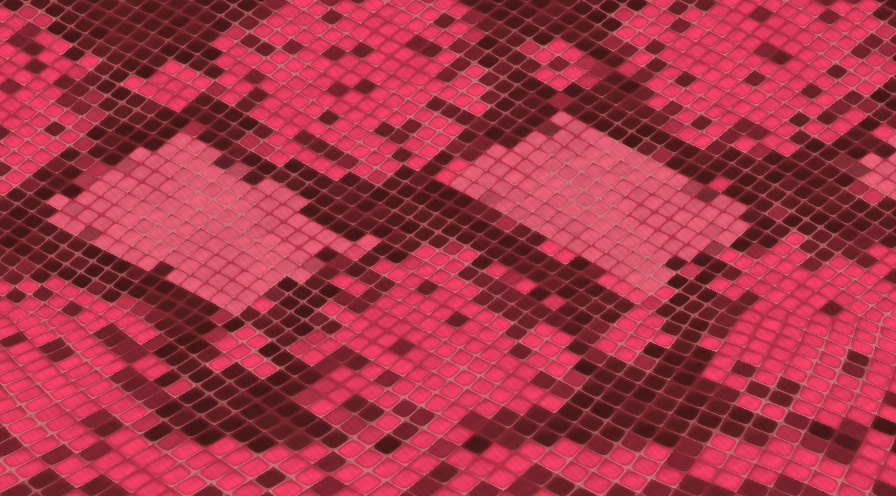
A WebGL 2 fragment shader for this texture:

```glsl
#version 300 es
precision highp float;

uniform vec2 u_resolution;
out vec4 outColor;

// Colours
const vec3 ROSE = vec3(0.92, 0.24, 0.39);
const vec3 SADDLE = vec3(0.87, 0.36, 0.45);
const vec3 CRIMSON = vec3(0.69, 0.18, 0.27);
const vec3 MAROON = vec3(0.47, 0.15, 0.18);
const vec3 UMBER = vec3(0.27, 0.09, 0.09);
const vec3 PALE = vec3(0.83, 0.52, 0.54);

// Scale lattice, in canvas heights
const mat2 LATTICE = mat2(0.0293, -0.0153, 0.0258, 0.0211);
const float SCALE_SIZE = 0.032;
const float GROWTH_START = 0.36;
const float GROWTH = 1.15;
const float LINE_WIDTH = 0.045;
const float RAGGEDNESS = 0.035;

// Markings, repeated along one slanted row
const vec2 PERIOD = vec2(0.805, 0.040);
const mat2 SADDLE_AXES = mat2(0.205, -0.111, 0.131, 0.076);
const vec2 SADDLE_AT = vec2(0.413, 0.550);
const vec2 UPPER_OVAL_AT = vec2(0.715, 0.850);
const vec2 LOWER_OVAL_AT = vec2(0.880, 0.290);
const vec2 OVAL_RADII = vec2(0.270, 0.200);
const vec2 UPPER_SPOT_AT = vec2(0.329, 0.824);
const vec2 LOWER_SPOT_AT = vec2(0.469, 0.284);
const vec2 SPOT_RADII = vec2(0.070, 0.045);
const float BELLY_TOP = 0.105;

float hash(vec2 p) {
    return fract(sin(dot(p, vec2(127.1, 311.7))) * 43758.5);
}

float waves(vec2 p) {
    return (sin(p.x + 1.7 * sin(p.y * 0.8)) + sin(p.y * 1.3 - p.x * 0.6)
        + sin(p.x * 2.1 + p.y * 1.9)) / 3.0;
}

// Offset from the nearest repeat of a marking
vec2 repeatFrom(vec2 p, vec2 anchor) {
    vec2 q = p - anchor;
    return q - PERIOD * round(q.x / PERIOD.x);
}

// Scales widen towards the lower edge; the two maps are inverses
vec2 toHide(vec2 p, float middle) {
    float size = 1.0 + GROWTH * max(GROWTH_START - p.y, 0.0);
    float v = size > 1.0 ? GROWTH_START - log(size) / GROWTH : p.y;
    return vec2((p.x - middle) / size, v);
}

vec2 fromHide(vec2 h, float middle) {
    float size = exp(GROWTH * max(GROWTH_START - h.y, 0.0));
    float y = size > 1.0 ? GROWTH_START - (size - 1.0) / GROWTH : h.y;
    return vec2(h.x * size + middle, y);
}

// x: darkness of a scale, y: how far it belongs to a saddle
vec2 marking(vec2 p, float h, float h2) {
    vec2 s = abs(inverse(SADDLE_AXES) * repeatFrom(p, SADDLE_AT));
    float saddle = (1.0 - max(s.x, s.y)) * 0.1;
    float upper = length(repeatFrom(p, UPPER_OVAL_AT) / OVAL_RADII);
    float lower = length(repeatFrom(p, LOWER_OVAL_AT) / OVAL_RADII);
    float oval = min(upper, lower);
    float spot = min(length(repeatFrom(p, UPPER_SPOT_AT) / SPOT_RADII),
        length(repeatFrom(p, LOWER_SPOT_AT) / SPOT_RADII));
    float light = max(max(saddle, (1.0 - oval) * 0.2), (1.0 - spot) * 0.06);
    light = max(light, BELLY_TOP - p.y);
    float dark = smoothstep(0.008, -0.008, light + (h - 0.5) * RAGGEDNESS);

    // Broken ring of dark scales inside each oval, loose ones on the belly
    float ring = smoothstep(0.28, 0.0, abs(oval - 0.78));
    float loose = max(0.48 * ring, 0.08);
    loose = max(loose, 0.32 * smoothstep(BELLY_TOP, 0.04, p.y));
    float inSaddle = smoothstep(-0.004, 0.004, saddle);
    dark = max(dark, (1.0 - inSaddle) * step(h2, loose) * (0.6 + 0.4 * h));
    return vec2(dark, inSaddle);
}

void main() {
    vec2 p = gl_FragCoord.xy / u_resolution.y;
    float middle = 0.5 * u_resolution.x / u_resolution.y;
    p += 0.004 * vec2(sin(p.y * 13.0 + p.x * 4.0), sin(p.x * 11.0));

    // Scale cell and its local coordinates
    vec2 grid = inverse(LATTICE) * toHide(p, middle);
    vec2 id = floor(grid);
    vec2 f = grid - id - 0.5;
    float h = hash(id);
    float h2 = hash(id + 37.0);
    vec2 mark = marking(fromHide(LATTICE * (id + 0.5), middle), h, h2);

    // Scale body, shaded towards its tip and rim
    vec2 f4 = f * f * f * f;
    float edge = 0.5 - pow(f4.x + f4.y, 0.25);
    float tip = dot(f, vec2(0.7, -0.7));
    float shade = smoothstep(0.22, 0.03, edge) * 0.6 + smoothstep(0.0, 0.5, -tip) * h2 * 0.5;
    vec3 skin = mix(ROSE, SADDLE, mark.y);
    skin = mix(skin, CRIMSON, shade * mix(1.0, 0.35, mark.y));
    vec3 pigment = mix(UMBER, MAROON, clamp(shade * 0.7 + h * 0.45, 0.0, 1.0));
    vec3 color = mix(skin, pigment, mark.x);
    color *= 0.96 + 0.08 * h + 0.05 * waves(p * 190.0);

    // Pale worn seams between scales
    float pixel = 1.0 / (u_resolution.y * SCALE_SIZE);
    float seam = 1.0 - smoothstep(LINE_WIDTH - 0.5 * pixel, LINE_WIDTH + 0.5 * pixel, edge);
    float wear = smoothstep(-0.5, 0.7, waves(p * 16.0) + tip + 0.5 * (h - 0.5));
    vec3 seamColor = mix(mix(CRIMSON, MAROON, mark.x), PALE, wear * mix(0.85, 0.6, mark.x));
    color = mix(color, seamColor, seam * 0.85);

    outColor = vec4(color, 1.0);
}
```
